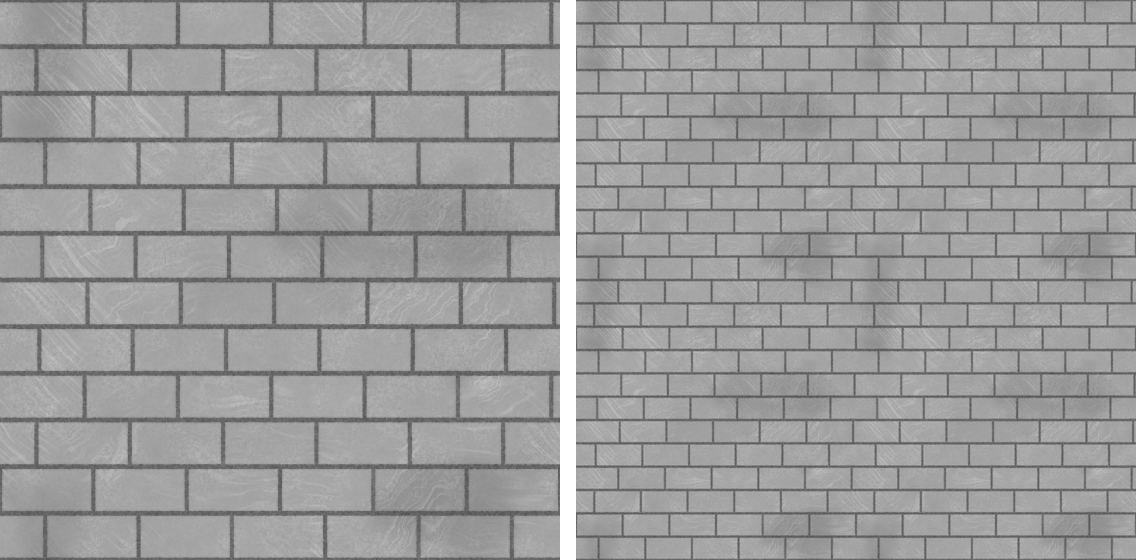
Left, the tile; right, the same tile 2 across and 2 down.
This texture is drawn by a Shadertoy shader. Its source:

```glsl
float hash(vec2 p) {
    vec3 q = fract(vec3(p.xyx) * 0.1031);
    q += dot(q, q.yzx + 33.33);
    return fract((q.x + q.y) * q.z);
}

// Value noise that wraps once per canvas when cells is whole
float noise(vec2 uv, vec2 cells) {
    vec2 p = uv * cells, i = floor(p), f = fract(p);
    f = f * f * (3.0 - 2.0 * f);
    vec2 a = mod(i, cells), b = mod(i + 1.0, cells);
    vec2 seed = cells * 0.37;
    return mix(mix(hash(a + seed), hash(vec2(b.x, a.y) + seed), f.x),
               mix(hash(vec2(a.x, b.y) + seed), hash(b + seed), f.x), f.y);
}

float fbm(vec2 uv, float cells) {
    float sum = 0.0, weight = 0.5;
    for (int i = 0; i < 4; i++) {
        sum += weight * noise(uv, vec2(cells));
        cells *= 2.0;
        weight *= 0.5;
    }
    return sum / 0.9375;
}

// Faint scuffs along a whole-number shear, so that they wrap
float scuffs(vec2 uv, float slope, float bend) {
    vec2 q = vec2(uv.x, uv.y + slope * uv.x + 0.08 * bend);
    float streak = noise(q, vec2(14.0, 170.0)) * 0.6 + noise(q, vec2(23.0, 290.0)) * 0.4;
    float patches = smoothstep(0.5, 0.8, fbm(uv + 0.31 * slope, 7.0));
    return smoothstep(0.45, 0.9, streak) * patches;
}

void mainImage(out vec4 fragColor, in vec2 fragCoord) {
    vec2 uv = fragCoord / iResolution.xy;

    // Running bond: 6 by 12 bricks, each course shifted a little under half
    float row = floor(uv.y * 12.0);
    float course = mod(17.0 - row, 8.0);
    float x = uv.x * 6.0 - course * 31.0 / 64.0;
    vec2 cell = fract(vec2(x, uv.y * 12.0));
    vec2 id = vec2(mod(floor(x), 6.0), row);
    vec2 edge = min(cell, 1.0 - cell) / vec2(6.0, 12.0);

    // Shared noise layers
    float grain = noise(uv, vec2(400.0)) * 0.6 + noise(uv, vec2(230.0)) * 0.4 - 0.5;
    float cloud = fbm(uv, 5.0);
    float mottle = fbm(uv + 0.43, 24.0);
    float smudge = smoothstep(0.54, 0.8, fbm(uv + 0.17, 4.0));

    // Brick face
    float face = 0.648 + 0.016 * (hash(id + 7.3) - 0.5);
    face += 0.04 * (cloud - 0.5) + 0.05 * (mottle - 0.5);
    face += grain * mix(0.03, 0.085, smoothstep(0.4, 0.65, mottle));
    face += 0.07 * scuffs(uv, 1.0, cloud) + 0.07 * scuffs(uv, -1.0, mottle);
    face += 0.05 * scuffs(uv, 0.0, cloud * 2.0);
    face -= 0.07 * smudge;

    // Mortar, with upright joints fading unevenly
    float upright = step(edge.x - 0.0034, edge.y - 0.004);
    float mortar = 0.405 + 0.13 * grain - 0.03 * smudge;
    mortar += upright * 0.09 * (fbm(uv + 0.71, 9.0) - 0.42);

    // Soft, slightly rough joint outline and a faint shade beside it
    float d = min(edge.x - 0.0034, edge.y - 0.004) + 0.0008 * grain;
    float joint = 1.0 - smoothstep(-0.0012, 0.0016, d);
    face -= 0.035 * (1.0 - smoothstep(0.0, 0.005, d));

    fragColor = vec4(vec3(mix(face, mortar, joint)), 1.0);
}
```
